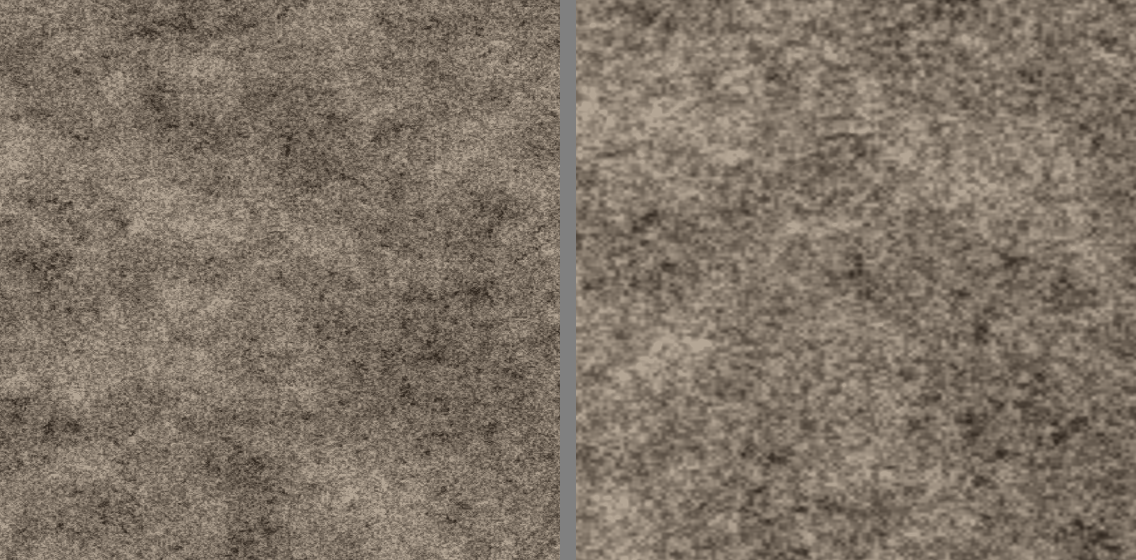
Left: the whole. Right: its middle third, enlarged.
Reproduce this texture procedurally as a WebGL 2 fragment shader.

```glsl
#version 300 es
precision highp float;

uniform vec2 u_resolution;
out vec4 fragColor;

#define CLOUD_SCALE 6.5
#define CLOUD_GAIN 0.88
#define CLOUD_CONTRAST 0.054
#define STRETCH vec2(0.80, 1.15)
#define CRUMB_SCALE vec2(64.0, 98.0)
#define PIT_DEPTH 0.12
#define FLAKE_LIFT 0.075
#define GRAIN_SCALE vec2(215.0, 270.0)
#define GRAIN_CONTRAST 0.112
#define MEAN_TONE 0.497
#define DARK_EARTH vec3(0.31, 0.27, 0.23)
#define PALE_EARTH vec3(0.64, 0.587, 0.525)

// Integer hash of a lattice cell, from -1 to 1
float hash(vec2 cell) {
    uvec2 q = uvec2(ivec2(cell)) * uvec2(1597334677u, 3812015801u);
    uint n = (q.x ^ q.y) * 1597334673u;
    n = (n ^ (n >> 15)) * 2246822519u;
    n ^= n >> 13;
    return float(n >> 8) / 8388608.0 - 1.0;
}

// Smooth value noise, from -1 to 1
float noise(vec2 p) {
    vec2 cell = floor(p);
    vec2 f = p - cell;
    f = f * f * (3.0 - 2.0 * f);
    float low = mix(hash(cell), hash(cell + vec2(1.0, 0.0)), f.x);
    float high = mix(hash(cell + vec2(0.0, 1.0)), hash(cell + vec2(1.0, 1.0)), f.x);
    return mix(low, high, f.y);
}

// Layered noise; a slight turn per octave hides the lattice
float clouds(vec2 p) {
    const mat2 turn = mat2(0.955, 0.296, -0.296, 0.955);
    float sum = 0.0;
    float weight = 1.0;
    for (int i = 0; i < 5; i++) {
        sum += weight * noise(p);
        p = turn * p * 2.03 + vec2(17.3, 41.7);
        weight *= CLOUD_GAIN;
    }
    return sum;
}

void main() {
    vec2 uv = gl_FragCoord.xy / min(u_resolution.x, u_resolution.y);

    // Ragged displacement shared by the larger features
    vec2 warp = vec2(noise(uv * 34.0 + 5.1), noise(uv * 34.0 + 83.6)) * 0.010
              + vec2(noise(uv * 110.0 + 29.4), noise(uv * 110.0 + 61.8)) * 0.005;

    // Broad stains breaking up into medium patches
    float stain = clouds((uv + warp) * STRETCH * CLOUD_SCALE + 12.4);

    // Small dark pits and pale flakes, clustered by the stains
    vec2 crumbPos = (uv + warp * 0.5) * CRUMB_SCALE;
    float pitNoise = noise(crumbPos + 131.0) + 0.5 * noise(crumbPos * 2.1 + 7.0);
    float flakeNoise = noise(crumbPos * 0.8 + 257.0) + 0.5 * noise(crumbPos * 1.9 + 19.0);
    float pits = smoothstep(0.45, 1.10, pitNoise - 0.15 * stain);
    float flakes = smoothstep(0.55, 1.15, flakeNoise + 0.15 * stain);

    // Fine sandy grain
    vec2 grainPos = uv * GRAIN_SCALE;
    float grain = noise(grainPos + 311.0) + 0.95 * noise(grainPos * 1.87 + 47.0);

    float tone = MEAN_TONE + CLOUD_CONTRAST * stain + GRAIN_CONTRAST * grain
               - PIT_DEPTH * pits + FLAKE_LIFT * flakes;

    // Earth ramp, extended a little past both end colours
    float level = clamp((tone - DARK_EARTH.r) / (PALE_EARTH.r - DARK_EARTH.r), -0.35, 1.2);
    fragColor = vec4(mix(DARK_EARTH, PALE_EARTH, level), 1.0);
}
```
